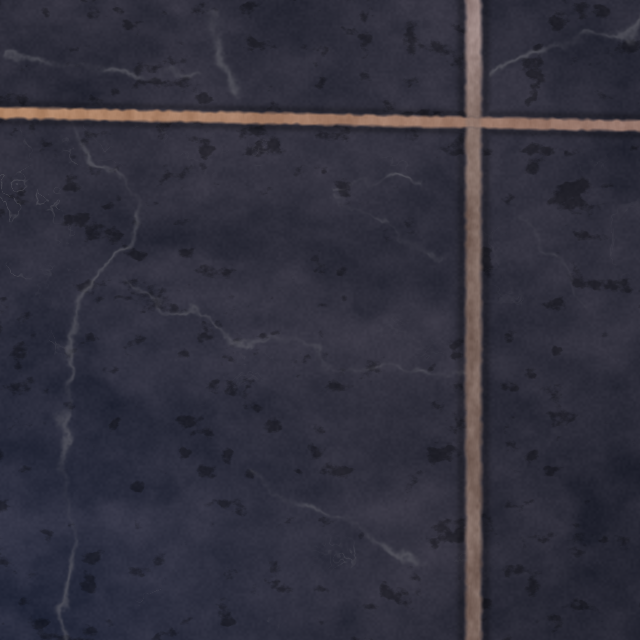
Write a Shadertoy shader that draws this texture.

```glsl
float hash(vec2 p) {
    vec3 q = fract(vec3(p.xyx) * 0.1031);
    q += dot(q, q.yzx + 33.33);
    return fract((q.x + q.y) * q.z);
}

float noise(vec2 p) {
    vec2 i = floor(p), f = fract(p);
    f = f * f * (3.0 - 2.0 * f);
    return mix(mix(hash(i), hash(i + vec2(1, 0)), f.x),
               mix(hash(i + vec2(0, 1)), hash(i + vec2(1, 1)), f.x), f.y);
}

float fbm(vec2 p) {
    float sum = 0.0, amp = 0.5;
    for (int i = 0; i < 5; i++) {
        sum += amp * noise(p);
        p = mat2(1.6, 1.2, -1.2, 1.6) * p + 17.3;
        amp *= 0.5;
    }
    return sum / 0.97;
}

// Soft thin line around zero distance
float vein(float d, float width) {
    return exp(-d * d / (width * width));
}

float segmentDistance(vec2 p, vec2 a, vec2 b) {
    vec2 ab = b - a;
    return length(p - a - ab * clamp(dot(p - a, ab) / dot(ab, ab), 0.0, 1.0));
}

// Broken mineral veins: long cracks plus scattered fine filaments
float veins(vec2 uv, vec2 cell) {
    vec2 s = uv + cell * 7.31;
    vec2 warp = vec2(fbm(s * 13.0 + 3.0), fbm(s * 13.0 + 41.0)) - 0.5;
    vec2 p = uv + warp * 0.085;
    float patchy = smoothstep(0.36, 0.66, fbm(s * 16.0 + 70.0));

    float bend = 0.11 + 0.11 * exp(-pow((p.y - 0.66) / 0.085, 2.0));
    float cracks = vein(p.x - bend, 0.005) * smoothstep(0.82, 0.76, uv.y);
    float slope = 0.38 + 0.2 * exp(4.0 * (0.2 - p.x));
    cracks += vein(p.y - slope, 0.004) * smoothstep(0.18, 0.23, uv.x);
    cracks += vein(segmentDistance(p, vec2(0.54, 0.69), vec2(0.70, 0.58)), 0.004);
    cracks += vein(segmentDistance(p, vec2(0.54, 0.70), vec2(0.68, 0.71)), 0.003);
    cracks += vein(segmentDistance(p, vec2(0.40, 0.25), vec2(0.65, 0.13)), 0.005);
    cracks *= step(-0.5, cell.x) * step(cell.x, 0.5) * step(cell.y, 0.5);
    cracks += vein(segmentDistance(p, vec2(0.0, 0.905), vec2(0.31, 0.89)), 0.005);
    cracks += vein(segmentDistance(p, vec2(0.34, 1.0), vec2(0.36, 0.86)), 0.008);
    cracks += vein(segmentDistance(p, vec2(0.78, 0.89), vec2(1.02, 0.97)), 0.005);
    cracks += vein(segmentDistance(p, vec2(0.81, 0.66), vec2(0.94, 0.53)), 0.004);

    float filament = vein(fbm(s * 6.0 + warp * 2.0) - 0.5, 0.012);
    float density = 0.25 + 0.5 * smoothstep(0.35, 0.0, uv.x)
                  + 0.35 * smoothstep(0.3, 0.05, uv.y) + 0.3 * smoothstep(0.84, 0.95, uv.y);
    float clusters = smoothstep(0.48, 0.65, fbm(s * 5.0 + 120.0));
    return cracks * (0.2 + 0.8 * patchy) + filament * density * clusters * patchy;
}

void mainImage(out vec4 fragColor, in vec2 fragCoord) {
    vec2 uv = fragCoord / iResolution.xy;

    // Joint axes; the horizontal one tilts slightly
    vec2 joint = uv - vec2(0.740, 0.824 - 0.021 * uv.x);
    vec2 cell = step(0.0, joint);
    vec2 s = uv + cell * 7.31;

    // Cloudy slate, bluer and darker toward the lower left
    float cloud = fbm(s * vec2(5.0, 7.0) + fbm(s * 9.0) * 1.2);
    float mottling = fbm(s * vec2(22.0, 30.0) + 9.0);
    float light = 0.50 + 1.0 * (cloud - 0.5) + 0.6 * (mottling - 0.5)
                + 0.13 * smoothstep(0.1, 0.6, uv.y) - 0.12 * smoothstep(0.75, 1.0, uv.x)
                - 0.10 * smoothstep(0.8, 0.9, uv.y);
    vec3 color = mix(vec3(0.115, 0.122, 0.17), vec3(0.235, 0.228, 0.28), clamp(light, 0.0, 1.1));
    color += vec3(-0.018, -0.004, 0.018) * smoothstep(0.75, 0.0, length(uv * vec2(1.0, 0.9)));

    // Small dark pits
    float pits = smoothstep(0.65, 0.78, fbm(s * vec2(28.0, 38.0) + 55.0));
    color *= 1.0 - 0.3 * pits;

    color = mix(color, vec3(0.37, 0.37, 0.40), min(0.6 * veins(uv, cell), 0.65));

    // Shaded tile rims beside the joints
    vec2 rim = abs(joint);
    color *= 1.0 - 0.25 * max(vein(rim.x - 0.019, 0.007), vein(rim.y - 0.014, 0.006));

    // Rough grout: tan across, greyer and wider down
    float rough = noise(uv * 110.0) - 0.5;
    vec2 edge = rim + 0.003 * rough;
    float across = 1.0 - smoothstep(0.005, 0.012, edge.y);
    float down = 1.0 - smoothstep(0.007, 0.017, edge.x);
    float wear = fbm(uv * vec2(60.0, 18.0)) - 0.5;
    vec3 tan_ = mix(vec3(0.68, 0.51, 0.39), vec3(0.58, 0.46, 0.42), uv.x) + 0.16 * wear;
    vec3 greyBrown = mix(vec3(0.48, 0.40, 0.37), vec3(0.60, 0.52, 0.51),
                         smoothstep(0.75, 1.0, uv.y)) + 0.2 * wear + 0.06 * rough;
    color = mix(color, tan_, across);
    color = mix(color, greyBrown, down * (1.0 - 0.4 * across));

    // Fine grain
    color += 0.022 * (noise(uv * 240.0) - 0.5);
    fragColor = vec4(color, 1.0);
}
```
